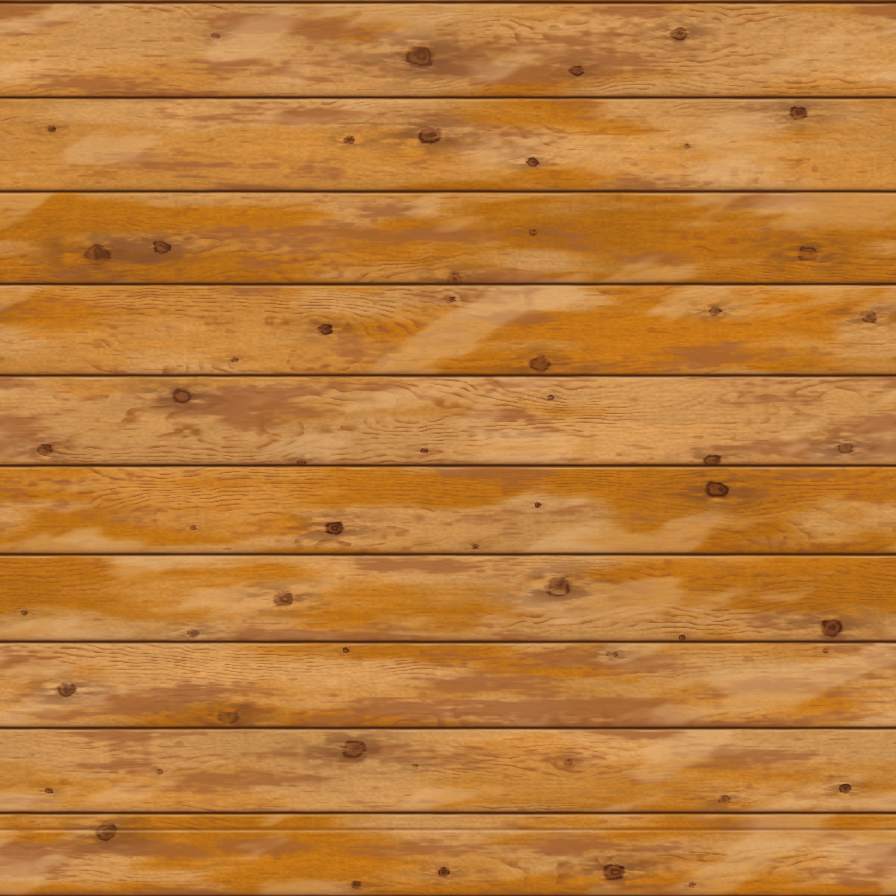
This texture is drawn by a Shadertoy shader. Its source:

```glsl
const float PLANKS = 10.0;
const float KNOT_CELLS = 7.0;
const vec3 HONEY = vec3(0.78, 0.525, 0.235);
const vec3 PALE = vec3(0.81, 0.59, 0.35);
const vec3 AMBER = vec3(0.735, 0.44, 0.09);
const vec3 RUSSET = vec3(0.60, 0.33, 0.13);
const vec3 DUSK = vec3(0.62, 0.37, 0.20);
const vec3 BARK = vec3(0.38, 0.19, 0.09);
const vec3 GLOSS = vec3(0.89, 0.70, 0.49);
const vec3 GROOVE = vec3(0.24, 0.12, 0.04);

float hash(vec2 p) {
    return fract(sin(dot(p, vec2(127.1, 311.7))) * 43758.5453);
}

// Value noise that wraps in x after the given period
float noise(vec2 p, float period) {
    vec2 i = floor(p), f = fract(p);
    f = f * f * (3.0 - 2.0 * f);
    float x0 = mod(i.x, period), x1 = mod(i.x + 1.0, period);
    float low = mix(hash(vec2(x0, i.y)), hash(vec2(x1, i.y)), f.x);
    float high = mix(hash(vec2(x0, i.y + 1.0)), hash(vec2(x1, i.y + 1.0)), f.x);
    return mix(low, high, f.y);
}

float fbm(vec2 p, float period) {
    float sum = 0.0, amp = 0.533;
    for (int i = 0; i < 4; i++) {
        sum += amp * noise(p, period);
        p *= 2.0;
        period *= 2.0;
        amp *= 0.5;
    }
    return sum;
}

float ridge(float x, float width) {
    return exp(-x * x / (width * width));
}

// Planks narrow slightly toward the bottom; depth runs downward from the top
float seamDepth(float k) {
    return 0.0026 + 0.107 * k - 0.00072 * k * k;
}

float plankIndex(float depth) {
    return floor((0.107 - sqrt(0.011449 - 0.00288 * (depth - 0.0026))) / 0.00144);
}

// Returns grain displacement, stain halo, knot body and dark knot detail
vec4 knots(vec2 p, float top, float height, float id, float px) {
    vec4 result = vec4(0.0);
    float base = floor(p.x * KNOT_CELLS);
    for (float i = -1.0; i <= 1.0; i++) {
        vec2 seed = vec2(mod(base + i, KNOT_CELLS), id + 3.0);
        if (hash(seed + 41.3) > 0.75) continue;
        vec2 centre = vec2((base + i + 0.15 + 0.7 * hash(seed)) / KNOT_CELLS,
                           top + height * mix(0.1, 0.97, hash(seed + 7.7)));
        float size = hash(seed + 19.1), tone = hash(seed + 3.9);
        float radius = mix(0.003, 0.0135, size * size);
        vec2 q = (p - centre) * vec2(0.85, 1.1) / radius;
        float rough = fbm(q * 1.3 + seed * 13.0, 997.0) - 0.5;
        float d = length(q) + 0.7 * rough;
        float soft = px / radius + 0.1;
        float body = 1.0 - smoothstep(1.0 - soft, 1.0 + soft, d);
        float spread = dot(q * vec2(0.5, 1.0), q * vec2(0.5, 1.0));
        float rays = fbm(q * vec2(0.6, 1.6) + seed * 5.0, 997.0);
        result.x += (centre.y - p.y) * 0.85 * exp(-spread * 0.12);
        result.y += exp(-spread * 0.2) * mix(0.3, 1.0, size) * smoothstep(0.25, 0.65, rays) * 1.3;
        result.z = max(result.z, body * mix(0.2, 0.85, tone));
        float rim = ridge(d - 0.85, 0.17) * smoothstep(0.3, 0.65, rays);
        float heart = ridge(length(q - vec2(0.15, -0.1)) + 2.0 * rough, 0.4);
        result.w = max(result.w, min(rim + 0.8 * heart, 1.0) * (0.5 + 0.5 * tone));
    }
    return result;
}

vec3 plankColor(vec2 p, float id, vec4 knot) {
    vec2 shift = vec2(0.0, id * 37.0);
    float warmth = 0.6 * (0.5 - 0.5 * cos(id * 1.5708)) + 0.4 * hash(vec2(id, 5.0));

    // Broad stain and varnish variation
    float blotch = fbm(vec2(p.x * 4.0, p.y * 26.0) + shift, 4.0);
    float bleach = fbm(vec2(p.x * 5.0, p.y * 24.0) + shift + 11.0, 5.0);
    vec3 color = mix(HONEY, AMBER, smoothstep(0.4, 0.62, blotch + 0.4 * (warmth - 0.45)));
    color = mix(color, PALE, smoothstep(0.43, 0.6, bleach - 0.25 * (warmth - 0.5)) * 0.85);
    color *= 0.88 + 0.24 * fbm(vec2(p.x * 3.0, p.y * 12.0) + shift + 131.0, 3.0);

    // Growth rings: thin contours of a warped height field, crisp on one side
    float warp = noise(vec2(p.x * 3.0, p.y * 14.0) + shift + 23.0, 3.0)
               + 0.3 * noise(vec2(p.x * 11.0, p.y * 32.0) + shift, 11.0)
               + 0.06 * noise(vec2(p.x * 60.0, p.y * 90.0) + shift, 60.0);
    float ring = fract((p.y + knot.x + 0.09 * warp) * 135.0);
    float line = smoothstep(0.35, 0.9, ring) * (1.0 - smoothstep(0.9, 1.0, ring));
    float patches = fbm(vec2(p.x * 5.0, p.y * 26.0) + shift + 51.0, 5.0);
    float broken = noise(vec2(p.x * 110.0, p.y * 260.0) + shift, 110.0);
    float strength = smoothstep(0.38, 0.65, patches) * smoothstep(0.1, 0.8, broken);
    color = mix(color, RUSSET, line * (0.05 + 0.7 * strength));

    // Fine fibres, pores and sparse dark flecks
    float fibre = noise(vec2(p.x * 40.0, (p.y + knot.x) * 400.0) + shift, 40.0);
    float speck = noise(vec2(p.x * 300.0, p.y * 480.0) + shift, 300.0);
    color *= 0.915 + 0.08 * fibre + 0.09 * speck;
    float fleck = noise(vec2(p.x * 55.0, p.y * 240.0) + shift + 7.0, 55.0);
    color = mix(color, RUSSET, smoothstep(0.8, 0.95, fleck) * 0.4);

    // Streaky dusk and slanted sheen
    float dusk = fbm(vec2(p.x * 7.0, p.y * 38.0) + shift + 71.0, 7.0);
    dusk += 0.16 * (fibre - 0.5) + 0.12 * (broken - 0.5);
    color = mix(color, DUSK, smoothstep(0.54, 0.74, dusk) * 0.75);
    float sheen = fbm(vec2(p.x * 9.0 + p.y * 12.0, p.y * 18.0) + shift + 97.0, 9.0);
    color = mix(color, GLOSS, smoothstep(0.57, 0.7, sheen) * 0.45);

    // Knots with stained surroundings
    color = mix(color, DUSK * 0.78, min(knot.y, 1.0) * 0.7);
    color = mix(color, BARK * 1.3, knot.z);
    return mix(color, BARK * 0.6, knot.w * 0.85);
}

void mainImage(out vec4 fragColor, in vec2 fragCoord) {
    vec2 uv = fragCoord / iResolution.xy;
    vec2 p = vec2(uv.x, 1.0 - uv.y);
    float px = 1.0 / iResolution.y;
    float k = plankIndex(p.y);
    float id = mod(k, PLANKS);
    float top = seamDepth(k), bottom = seamDepth(k + 1.0);
    vec3 color = plankColor(p, id, knots(p, top, bottom - top, id, px));

    // Bevels: broken bright upper edge, shaded lower edge
    float wear = noise(vec2(p.x * 40.0, id * 9.0), 40.0);
    float fromTop = p.y - top, toBottom = bottom - p.y;
    color = mix(color, GLOSS, ridge(fromTop - 0.003, 0.0013) * (0.1 + 0.7 * wear));
    color = mix(color, BARK, exp(-toBottom / 0.003) * 0.85);

    // Shallow step across the lowest plank
    float ledge = p.y - 0.927;
    color = mix(color, BARK, ridge(ledge + 0.002, 0.0018) * 0.35);
    color = mix(color, GLOSS, ridge(ledge - 0.001, 0.0014) * (0.2 + 0.5 * wear));

    // Soft groove between planks
    float gap = min(fromTop, toBottom);
    color = mix(color, GROOVE, ridge(gap, 0.0013 + 0.0006 * wear) * 0.93);
    fragColor = vec4(color, 1.0);
}
```
